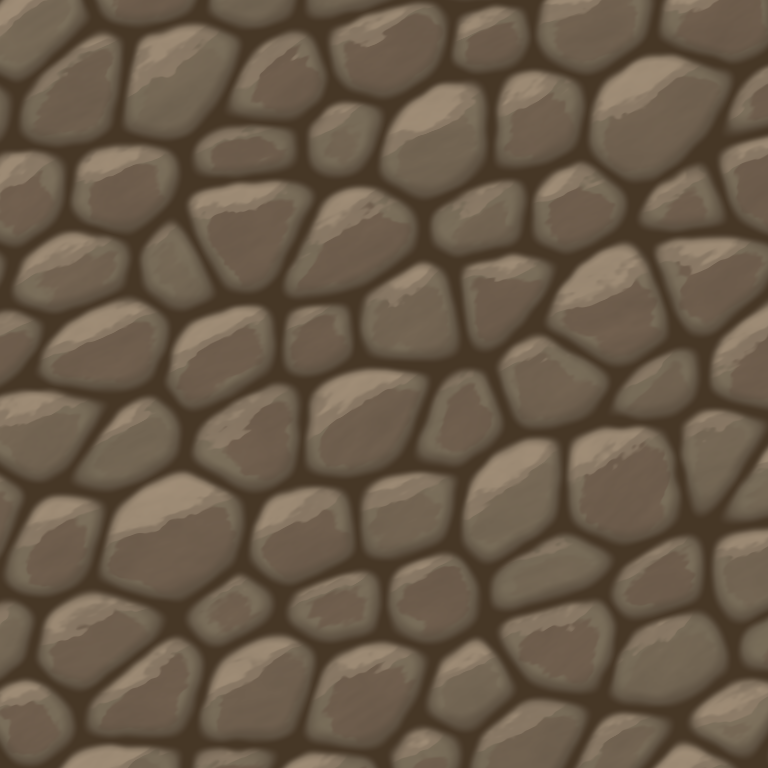
Write a WebGL 2 fragment shader that draws this texture.

```glsl
#version 300 es
precision highp float;
// Hand-painted cobblestones: a weighted Voronoi diagram on a squashed, staggered
// lattice gives the stones, a soft minimum of edge distances rounds them, and
// slanted brush noise breaks up the lit rims and the flat brown faces.
uniform vec2 u_resolution;
out vec4 fragColor;

const float CELLS = 9.1;            // lattice density
const float SQUASH = 0.24;          // elongation of the stones along AXIS
const vec2 AXIS = vec2(0.88, 0.475);
const float JITTER = 0.62;
const float SIZE_SPREAD = 0.42;     // difference between big and small stones
const float ROUNDING = 0.0095;
const float GAP = 0.0055;           // half width of the joints
const vec2 LIGHT = vec2(-0.42, 0.907);

const vec3 JOINT = vec3(0.275, 0.215, 0.150);
const vec3 SHADE = vec3(0.365, 0.315, 0.255);
const vec3 OLIVE = vec3(0.460, 0.415, 0.340);
const vec3 BROWN = vec3(0.432, 0.365, 0.300);
const vec3 WARM = vec3(0.535, 0.470, 0.395);
const vec3 PALE = vec3(0.605, 0.535, 0.450);

float hash(vec2 p) {
    return fract(sin(dot(p, vec2(127.1, 311.7))) * 43758.5453);
}

float noise(vec2 p) {
    vec2 i = floor(p), f = fract(p);
    f = f * f * (3.0 - 2.0 * f);
    return mix(mix(hash(i), hash(i + vec2(1, 0)), f.x),
               mix(hash(i + vec2(0, 1)), hash(i + vec2(1, 1)), f.x), f.y);
}

// Canvas to lattice space; symmetric, so it also maps gradients back
vec2 toLattice(vec2 v) {
    return CELLS * (v - SQUASH * AXIS * dot(AXIS, v));
}

vec2 toCanvas(vec2 v) {
    return (v + SQUASH / (1.0 - SQUASH) * AXIS * dot(AXIS, v)) / CELLS;
}

// Stone centre in xy, size weight in z
vec3 site(vec2 cell) {
    vec2 jitter = vec2(hash(cell), hash(cell + 37.3)) - 0.5;
    vec2 stagger = vec2(0.5 * mod(cell.y, 2.0), 0.0);
    return vec3(cell + 0.5 + stagger + JITTER * jitter, SIZE_SPREAD * hash(cell + 71.9));
}

// Broad and fine bristle marks along a slanted direction, about -0.5 to 0.5
float brush(vec2 p, float angle) {
    vec2 along = vec2(cos(angle), sin(angle));
    vec2 s = vec2(dot(p, along), dot(p, vec2(-along.y, along.x)));
    return 0.6 * noise(s * vec2(14.0, 38.0)) + 0.27 * noise(s * vec2(38.0, 110.0))
         + 0.13 * noise(s * vec2(110.0, 210.0)) - 0.5;
}

void main() {
    vec2 p = gl_FragCoord.xy / u_resolution.y;
    vec2 q = toLattice(p);

    // Owner of this point
    vec2 base = floor(q), owner = base;
    float best = 1e5;
    for (int y = -2; y <= 2; y++)
    for (int x = -2; x <= 2; x++) {
        vec2 cell = base + vec2(x, y);
        vec3 s = site(cell);
        float power = dot(q - s.xy, q - s.xy) - s.z;
        if (power < best) { best = power; owner = cell; }
    }

    // Rounded distance to the borders and blended outward direction
    vec3 own = site(owner);
    float total = 0.0, softTotal = 0.0;
    vec2 outward = vec2(0.0);
    for (int y = -2; y <= 2; y++)
    for (int x = -2; x <= 2; x++) {
        if (x == 0 && y == 0) continue;
        vec3 s = site(owner + vec2(x, y));
        float power = dot(q - s.xy, q - s.xy) - s.z;
        vec2 slope = toLattice(2.0 * (s.xy - own.xy));
        float weight = exp(-(power - best) / length(slope) / ROUNDING);
        total += weight;
        softTotal += sqrt(weight);
        outward += sqrt(weight) * normalize(slope);
    }
    float wobble = 0.004 * (noise(p * 42.0) - 0.5);
    float depth = -ROUNDING * log(total) - GAP + wobble;
    float side = dot(outward / softTotal, LIGHT);
    float height = dot(toCanvas(q - own.xy), LIGHT) / 0.07;

    // Brush marks differ from stone to stone
    float tone = hash(owner + 5.7), variety = hash(owner + 19.1);
    float stroke = brush(p + 9.0 * vec2(tone, variety), 0.3 + 0.45 * variety);

    // Olive body, brown face, then the lit upper rim in two tones
    vec3 color = mix(OLIVE, WARM, 0.25 * smoothstep(-0.4, 0.8, height));
    float inset = 0.017 + 0.012 * side + 0.035 * stroke;
    float face = smoothstep(-0.003, 0.004, depth - inset);
    face *= smoothstep(0.62, 0.5, height + 1.1 * stroke);
    color = mix(color, BROWN, face * mix(0.3, 1.0, smoothstep(0.15, 0.5, tone)));

    float lit = 0.75 * side + 0.5 * height + 1.0 * stroke - 0.12 * variety;
    color = mix(color, WARM, 0.9 * smoothstep(0.42, 0.52, lit));
    color = mix(color, PALE, 0.9 * smoothstep(0.68, 0.86, lit));
    color *= 1.0 + 0.10 * stroke + 0.025 * clamp(height, -1.0, 1.0);

    // Rounded edge shading and soft dark joints
    color = mix(SHADE, color, smoothstep(-0.003, 0.015, depth + 0.005 * side));
    color = mix(JOINT, color, smoothstep(-0.006, 0.005, depth));
    fragColor = vec4(color, 1.0);
}
```
